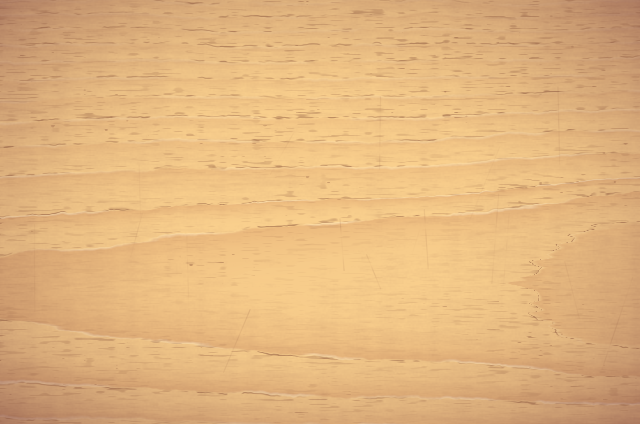
This texture is drawn by a WebGL 2 fragment shader. Its source:

```glsl
#version 300 es
precision highp float;

#define RING_STEP 0.043
#define RING_TAPER 0.03
#define AXIS_HEIGHT 0.32
#define WOBBLE 0.018
#define LATEWOOD 0.75
#define PORE_DEPTH 0.5
#define GRAIN_DEPTH 0.13
#define VIGNETTE 0.98
#define SCRATCHES 18

uniform vec2 u_resolution;
out vec4 fragColor;

const vec3 GOLD = vec3(0.976, 0.812, 0.552);
const vec3 ORANGE = vec3(0.90, 0.69, 0.465);
const vec3 BROWN = vec3(0.67, 0.475, 0.375);
const vec3 PORE = vec3(0.52, 0.31, 0.22);
const vec3 CREAM = vec3(1.0, 0.88, 0.66);

float hash(vec2 p) {
  vec3 q = fract(vec3(p.xyx) * 0.1031);
  q += dot(q, q.yzx + 33.33);
  return fract((q.x + q.y) * q.z);
}

float noise(vec2 p) {
  vec2 i = floor(p), f = fract(p);
  f = f * f * (3.0 - 2.0 * f);
  return mix(mix(hash(i), hash(i + vec2(1, 0)), f.x),
             mix(hash(i + vec2(0, 1)), hash(i + vec2(1, 1)), f.x), f.y);
}

float segment(vec2 p, vec2 a, vec2 b) {
  vec2 ab = b - a;
  return length(p - a - ab * clamp(dot(p - a, ab) / dot(ab, ab), 0.0, 1.0));
}

// Growth rings as nested parabolas opening to the right, flatter far from the axis.
// x: ring coordinate, y: signed distance to the nearest ring edge
vec2 growthRings(vec2 p) {
  float v = p.y - AXIS_HEIGHT;
  v += WOBBLE * (noise(p * vec2(4.0, 3.0) + 7.0) - 0.5);
  v += 0.45 * WOBBLE * (noise(p * vec2(15.0, 9.0)) - 0.5);
  v += 0.2 * WOBBLE * (noise(p * vec2(55.0, 20.0)) - 0.5);
  v += 0.1 * WOBBLE * (noise(p * vec2(130.0, 50.0)) - 0.5);
  float x = p.x + 0.06 * (noise(p * vec2(5.0, 45.0)) + noise(p * vec2(12.0, 130.0)) - 1.0);
  float tongue = 0.04 * smoothstep(1.2, 1.5, x) * exp(-30.0 * v * v);
  float field = v * v - RING_TAPER * x * exp(-6.0 * v * v) - tongue;
  float ring = max((field + 0.038) / RING_STEP, -0.3);
  // One extra, narrower ring above the axis
  ring += 0.5 * smoothstep(0.005, 0.03, field) * smoothstep(0.02, 0.1, v);
  float slope = length(vec2(2.0 * v, RING_TAPER));
  return vec2(ring, (ring - round(ring)) * RING_STEP / slope);
}

float scratches(vec2 p, float pixel) {
  float mark = 0.0;
  for (int i = 0; i < SCRATCHES; i++) {
    float k = float(i);
    vec2 a = vec2(1.5 * hash(vec2(k, 3.0)), 0.12 + 0.65 * hash(vec2(k, 11.0)));
    vec2 b = a + vec2(0.12 * (hash(vec2(k, 23.0)) - 0.3), 0.06 + 0.16 * hash(vec2(k, 31.0)));
    float d = segment(p, a, b);
    mark = max(mark, (1.0 - smoothstep(0.0, 0.0005 + pixel, d)) * hash(vec2(k, 41.0)));
  }
  return mark * noise(p * vec2(20.0, 45.0));
}

void main() {
  vec2 uv = gl_FragCoord.xy / u_resolution;
  vec2 p = gl_FragCoord.xy / u_resolution.y;
  float pixel = 1.0 / u_resolution.y;

  vec2 rings = growthRings(p);
  float id = round(rings.x), d = rings.y;
  float phase = fract(rings.x);
  float bold = 1.0 / (1.0 + 0.35 * max(abs(id - 1.5) - 0.5, 0.0));
  float tip = 1.0 - smoothstep(0.3, 0.6, rings.x);

  // Darkening towards the edges
  vec2 q = uv - 0.5;
  float shade = VIGNETTE * pow(2.0 * dot(q, q), 1.5);
  shade += 0.08 * (noise(p * vec2(1.5, 5.0) + 20.0) - 0.5);

  // Fibres along the grain, bands following the rings, faint bands across
  float fibre = noise(p * vec2(16.0, 170.0)) + noise(p * vec2(55.0, 330.0) + 5.0) - 1.0;
  float bands = noise(vec2(p.x * 3.0, rings.x * 7.0)) - 0.5;
  float across = noise(p * vec2(42.0, 5.0) + 9.0) - 0.5;
  float speck = noise(p * 240.0) - 0.5;
  shade += GRAIN_DEPTH * (0.45 * fibre + 0.4 * bands + 0.35 * across + 0.35 * speck);
  vec3 color = mix(GOLD, BROWN, clamp(shade, 0.0, 1.0));

  // Latewood deepens up to each ring edge
  float late = phase * phase * smoothstep(0.0, 0.003 + pixel + 0.02 * tip, abs(d));
  color = mix(color, color * ORANGE / GOLD, LATEWOOD * late * mix(0.15, 1.0, bold));

  // Pale lip just inside the edge
  float lip = 1.0 - smoothstep(0.001, 0.003 + pixel, abs(d + 0.003));
  float broken = smoothstep(0.2, 0.6, noise(vec2(p.x * 9.0, id * 13.0)));
  color = mix(color, color * CREAM / GOLD, lip * broken * bold * (1.0 - 0.7 * tip));

  // Thin broken line and fine pores just outside the edge
  float dash = smoothstep(0.3, 0.7, noise(vec2(p.x * 55.0, id * 17.0 + 3.0)));
  dash *= smoothstep(0.25, 0.7, noise(vec2(p.x * 8.0, id * 29.0 + 1.0)));
  float line = (1.0 - smoothstep(0.0, 0.0006 + pixel, abs(d - 0.001))) * dash;
  float nearEdge = smoothstep(-0.004, 0.002, d) * exp(-max(d, 0.0) * 70.0);
  float streak = smoothstep(0.66, 0.9, noise(p * vec2(38.0, 310.0) + 31.0));
  float patches = smoothstep(0.4, 0.8, noise(p * vec2(4.0, 11.0) + 50.0));
  float pore = line * mix(0.6, 1.0, bold) + streak * (0.1 + 0.5 * nearEdge + 0.2 * patches);
  color = mix(color, PORE, PORE_DEPTH * clamp(pore, 0.0, 1.0));

  // Sparse deep flecks and scratches
  float fleck = smoothstep(0.93, 0.99, noise(p * vec2(40.0, 260.0) + 80.0));
  color = mix(color, PORE, 0.4 * fleck * patches + 0.17 * scratches(p, pixel));

  fragColor = vec4(clamp(color, 0.0, 1.0), 1.0);
}
```
